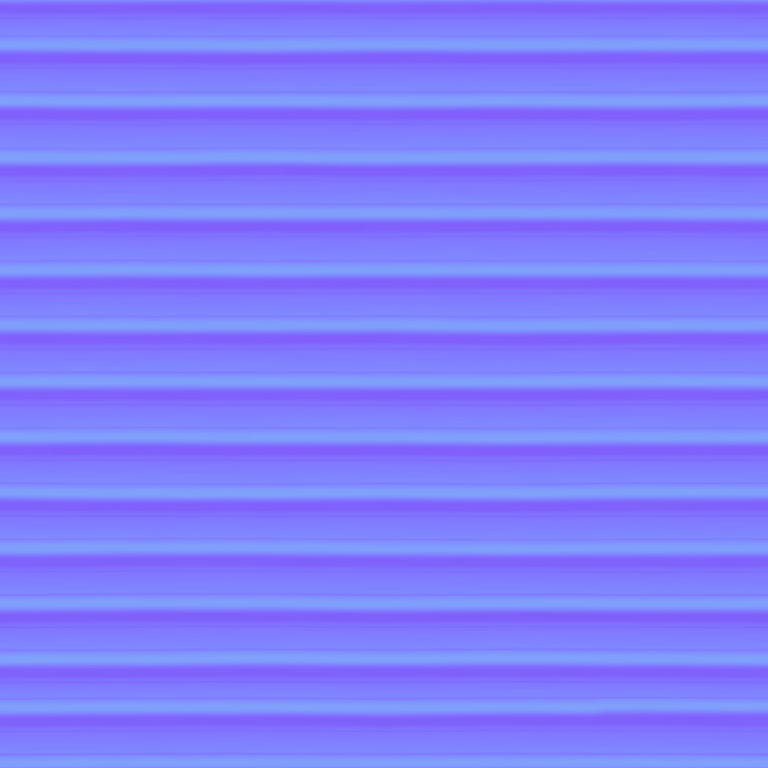
Give the GLSL for this texture map, as a three.js fragment shader.

```glsl
varying vec2 vUv;

float hash(vec2 p) {
  return fract(sin(dot(p, vec2(127.1, 311.7))) * 43758.5453);
}

// Value noise that wraps over the given number of cells
float noise(vec2 uv, vec2 cells) {
  vec2 p = uv * cells;
  vec2 i = floor(p);
  vec2 f = smoothstep(0.0, 1.0, p - i);
  vec2 lo = mod(i, cells);
  vec2 hi = mod(i + 1.0, cells);
  return mix(mix(hash(lo), hash(vec2(hi.x, lo.y)), f.x),
             mix(hash(vec2(lo.x, hi.y)), hash(hi), f.x), f.y);
}

// Upper edge of a slat, in slat heights from the top; two slats are shorter
float slatEdge(float k) {
  return 1.017 * k - 0.069 + 0.03 * sin((k - 1.0) * 0.28)
    + 0.105 * (1.0 - step(0.5, k)) - 0.122 * step(12.5, k);
}

float groove(float d, float width) {
  return exp(-d * d / (width * width));
}

void main() {
  float y = 14.0 * (1.0 - vUv.y);
  y += 0.025 * (noise(vUv, vec2(6.0, 14.0)) - 0.5);

  // A small slip near the right end of the last short slat
  y += 0.03 * smoothstep(0.77, 0.79, vUv.x) * groove(y - 12.95, 0.25);

  // Slat that holds this point
  float top = -1.0;
  float bottom = 16.0;
  float row = 0.0;
  for (int i = -1; i <= 15; i++) {
    float edge = slatEdge(float(i));
    if (edge <= y) {
      top = edge;
      row = mod(float(i) + 14.0, 14.0);
    } else {
      bottom = min(bottom, edge);
    }
  }
  float below = y - top;
  float above = bottom - y;
  float s = below < above ? below : -above;

  // Gently curved face between the two thin grooves
  float t = clamp((below - 0.27) / (bottom - top - 0.54), 0.0, 1.0);
  float slope = mix(0.455, 0.545, t);

  // Rounded lip: bright above the edge, purple under it
  float lip = mix(0.63, 0.375, smoothstep(-0.11, 0.09, s));
  float cover = s < 0.0 ? smoothstep(-0.29, -0.14, s) : 1.0 - smoothstep(0.165, 0.275, s);
  slope = mix(slope, lip, cover * mix(0.92, 1.0, hash(vec2(row, 3.0))));

  // Thin grooves of uneven depth
  slope -= mix(0.02, 0.04, hash(vec2(row, 7.0))) * groove(s - 0.3, 0.025);
  slope -= mix(0.035, 0.06, hash(vec2(row, 9.0))) * groove(s + 0.29, 0.025);

  // Faint brushed streaks
  float streak = noise(vUv, vec2(20.0, 200.0)) - 0.5;
  slope += 0.012 * streak;

  vec2 tilt = vec2(0.004 + 0.008 * streak, 2.0 * slope - 1.0);
  gl_FragColor = vec4(vec3(tilt, sqrt(1.0 - dot(tilt, tilt))) * 0.5 + 0.5, 1.0);
}
```
